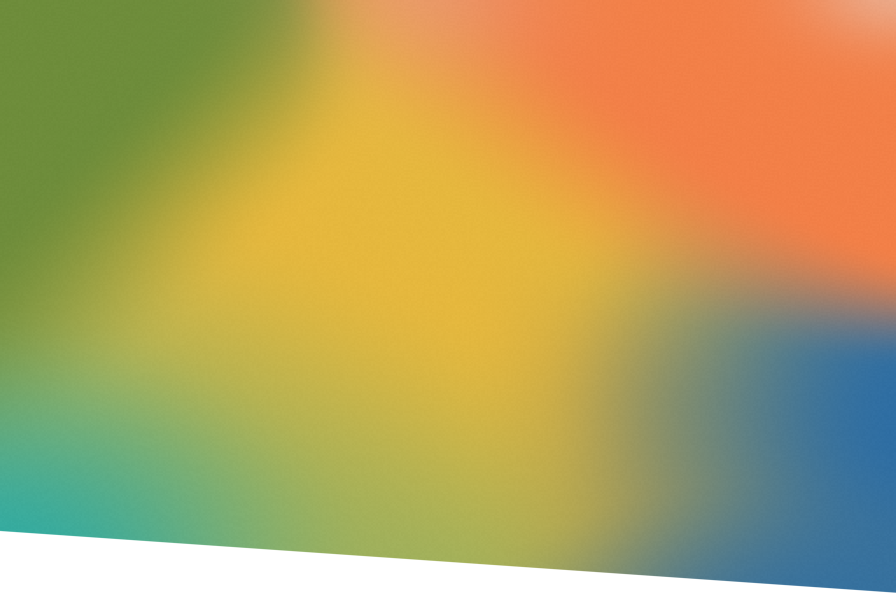
A Shadertoy shader for this background:

```glsl
// Soft blurred gradient of green, amber, orange, teal and blue above a slanted white edge.

// Distance from a centre, scaled so that 1.0 lies on the ellipse.
float ellipse(vec2 p, vec2 centre, vec2 radii) {
    return length((p - centre) / radii);
}

// Falls from 1 inside to 0 outside.
float fade(float outer, float inner, float d) {
    return 1.0 - smoothstep(inner, outer, d);
}

float hash(vec2 cell) {
    return fract(sin(dot(cell, vec2(127.1, 311.7))) * 43758.5);
}

void mainImage(out vec4 fragColor, in vec2 fragCoord) {
    // Height runs 0..1; the width is reached at x = 1.488.
    vec2 p = fragCoord / iResolution.xy * vec2(1.488, 1.0);

    // Amber ground, turning lime to the lower left and olive to the lower right
    vec3 color = vec3(0.90, 0.72, 0.24);
    float limeAmount = smoothstep(0.0, 1.1, 1.79 - 0.97 * p.x - 2.09 * p.y);
    color = mix(color, vec3(0.62, 0.69, 0.36), limeAmount);
    float oliveAmount = smoothstep(0.75, 1.15, p.x) * fade(0.65, 0.3, p.y);
    color = mix(color, vec3(0.66, 0.61, 0.33), oliveAmount);

    // Green corner
    float greenSide = (p.y - p.x - 0.4) * 0.707;
    float greenAmount = smoothstep(-0.18, 0.16, greenSide) * fade(0.7, 0.46, p.x);
    color = mix(color, vec3(0.43, 0.55, 0.23), greenAmount);

    // Teal glow
    float tealRange = ellipse(p, vec2(-0.05, 0.0), vec2(0.5, 0.36));
    color = mix(color, vec3(0.20, 0.67, 0.63), fade(1.4, 0.25, tealRange));

    // Blue glow at the right, spreading along the lower edge
    vec3 blue = vec3(0.18, 0.43, 0.64);
    float sideRange = ellipse(p, vec2(1.53, 0.30), vec2(0.29, 0.36));
    float baseRange = ellipse(p, vec2(1.36, -0.03), vec2(0.40, 0.17));
    color = mix(color, blue, fade(2.2, 0.1, sideRange));
    color = mix(color, blue, 0.8 * fade(1.5, 0.2, baseRange));

    // Orange field above a sagging diagonal, sharper toward the right
    float t = (p.x - 0.678) / 0.81;
    float orangeEdge = 0.96 - 0.475 * t - 0.36 * t * (1.0 - t);
    float softness = mix(0.24, 0.10, clamp(t, 0.0, 1.0));
    float orangeAmount = smoothstep(-softness, softness, p.y - orangeEdge);
    color = mix(color, vec3(0.95, 0.50, 0.28), orangeAmount);

    // Pale highlights along the top
    float peachRange = ellipse(p, vec2(0.70, 1.03), vec2(0.20, 0.16));
    color = mix(color, vec3(0.90, 0.63, 0.50), 0.6 * exp(-peachRange * peachRange));
    float cornerRange = ellipse(p, vec2(1.50, 1.02), vec2(0.16, 0.09));
    color = mix(color, vec3(0.90, 0.78, 0.72), 0.6 * exp(-cornerRange * cornerRange));

    // Fine grain
    color += (hash(floor(p * 344.0)) - 0.5) * 0.012;

    // Slanted white edge
    float slope = p.y - (0.118 - 0.0689 * p.x);
    float edgeWidth = 0.75 / iResolution.y;
    color = mix(vec3(1.0), color, smoothstep(-edgeWidth, edgeWidth, slope));

    fragColor = vec4(color, 1.0);
}
```
